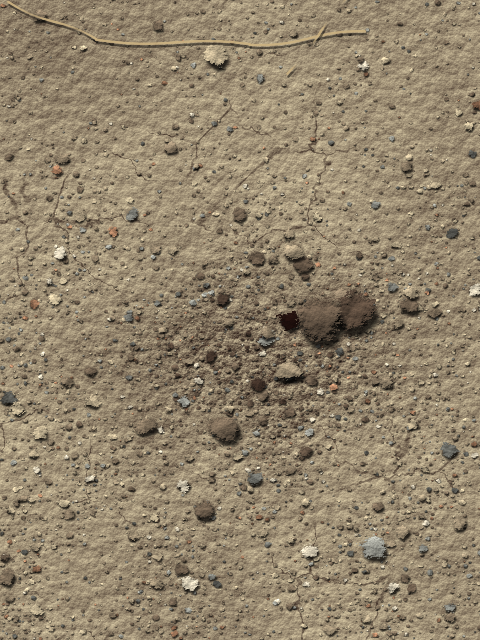
Give the GLSL for this texture, as a Shadertoy shader.

```glsl
// Dry sunlit dirt strewn with angular pebbles, with a patch of broken clods.
// Cellular noise lit from one side gives the crumbs; scattered convex polygons
// with cast shadows give the stones; a few thin segments give the straw.

const vec2  LIGHT = vec2(-0.36, 0.93);       // towards the sun
const float BASE_TONE = 0.625;
const float GRAIN = 0.18;                    // contrast of the crumbs
const float SHADOW = 0.72;
const vec2  PATCH_CENTRE = vec2(0.41, 0.435);
const vec2  PATCH_SIZE = vec2(0.17, 0.12);
const vec2  MOSS_CENTRE = vec2(0.07, 0.93);
const int   STONE_LAYERS = 5;
const float FINEST_CELLS = 118.0;
const vec3  SLATE = vec3(0.49, 0.49, 0.46);
const vec3  RUST  = vec3(0.62, 0.46, 0.35);
const vec3  CREAM = vec3(0.80, 0.76, 0.67);
const vec3  STRAW = vec3(0.80, 0.70, 0.51);

vec2 hash2(vec2 p) {
    vec3 q = fract(p.xyx * vec3(0.1031, 0.1030, 0.0973));
    q += dot(q, q.yzx + 33.33);
    return fract((q.xx + q.yz) * q.zy);
}

// Brown earth of a given brightness
vec3 earth(float tone) {
    return tone * vec3(1.0, 1.0, 0.82) - vec3(0.0, 0.06, 0.05);
}

// Distances to the nearest and second nearest cell points
vec2 cellular(vec2 p) {
    vec2 cell = floor(p), nearest = vec2(9.0);
    for (int y = -1; y <= 1; y++)
    for (int x = -1; x <= 1; x++) {
        vec2 id = cell + vec2(x, y);
        float d = length(id + hash2(id) - p);
        nearest = d < nearest.x ? vec2(d, nearest.x) : vec2(nearest.x, min(nearest.y, d));
    }
    return nearest;
}

// Layered, turned sines for broad mottling
float blotches(vec2 p) {
    float sum = 0.0, amp = 0.5;
    for (int i = 0; i < 6; i++) {
        p = mat2(0.8, 0.6, -0.6, 0.8) * p * 1.75 + 3.7;
        sum += amp * sin(p.x + 1.6 * sin(p.y + sum));
        amp *= 0.66;
    }
    return sum;
}

// Brightness change on crumbs facing towards or away from the sun
float crumbRelief(vec2 p) {
    float sum = 0.0, cells = 42.0;
    for (int i = 0; i < 4; i++) {
        vec2 q = p * cells + float(i) * 17.3;
        sum += cellular(q + LIGHT * 0.35).x - cellular(q).x;
        cells *= 1.95;
    }
    return sum * GRAIN;
}

float disturbance(vec2 p) {
    vec2 e = (p - PATCH_CENTRE + 0.025 * sin(p.yx * 31.0)) / PATCH_SIZE;
    return exp(-dot(e, e));
}

// Convex polygon of about unit radius with slightly rounded corners
float stoneDistance(vec2 q, float seed) {
    float d = -1.0;
    for (int k = 0; k < 7; k++) {
        vec2 h = hash2(vec2(float(k) + 3.0, seed));
        float a = (float(k) + 0.7 * h.x) * 0.8976;
        d = max(d, dot(q, vec2(cos(a), sin(a))) - mix(0.5, 1.0, h.y));
    }
    return mix(d, length(q) - 0.85, 0.3);
}

void drawStone(inout vec3 col, vec2 p, vec2 centre, float radius, vec3 tint, float seed, float relief) {
    vec2 q = (p - centre) / radius;
    q.y *= 1.0 + 0.4 * fract(seed * 0.37);
    if (dot(q, q) > 5.0) return;
    float blur = 0.8 / (iResolution.y * radius);
    float d = stoneDistance(q, seed) - 1.5 * relief;
    float shadowDistance = stoneDistance(q + LIGHT * 0.42, seed);
    col *= 1.0 - SHADOW * (1.0 - smoothstep(-0.12 - blur, 0.12 + blur, shadowDistance));
    float facet = smoothstep(-0.1, 0.1, dot(q, vec2(cos(seed), sin(seed))));
    float face = 1.02 + 0.2 * dot(q, LIGHT) + 0.18 * (facet - 0.5) + 1.3 * relief;
    face *= 1.0 - 0.22 * smoothstep(-0.25, 0.05, d);
    col = mix(col, tint * face, 1.0 - smoothstep(-blur, blur, d));
}

vec3 stoneTint(vec2 pick, float broken) {
    vec3 c = earth(mix(0.40, 0.76, pick.y) - 0.17 * broken);
    c = mix(c, SLATE * (0.6 + 0.7 * pick.y), step(0.76, pick.x));
    c = mix(c, RUST * (0.75 + 0.5 * pick.y), step(0.90, pick.x));
    return mix(c, CREAM, step(0.955, pick.x));
}

void scatterStones(inout vec3 col, vec2 p, float cells, float share, float relief) {
    vec2 cell = floor(p * cells);
    for (int y = -1; y <= 1; y++)
    for (int x = -1; x <= 1; x++) {
        vec2 id = cell + vec2(x, y), key = id + cells;
        vec2 size = hash2(key + 51.0);
        vec2 centre = (id + 0.2 + 0.6 * hash2(key)) / cells;
        float broken = disturbance(centre);
        float patchy = 0.75 + 0.35 * sin(centre.x * 23.0 + 2.0 * sin(centre.y * 17.0));
        float amount = share * patchy * mix(1.25, 0.5, smoothstep(0.5, 0.8, centre.y)) + 0.3 * broken;
        if (size.x > amount) continue;
        float radius = mix(0.17, 0.46, size.y * size.y) / cells;
        float seed = floor(hash2(key + 23.0).x * 900.0);
        drawStone(col, p, centre, radius, stoneTint(hash2(key + 97.0), broken), seed, relief);
    }
}

// Shadow first, then the stalk itself
void drawStraw(inout vec3 col, vec2 p, vec2 a, vec2 b) {
    vec2 along = b - a;
    for (int i = 0; i < 2; i++) {
        vec2 q = p - a + (i == 0 ? LIGHT * 0.005 : vec2(0.0));
        float t = clamp(dot(q, along) / dot(along, along), 0.0, 1.0);
        float bow = 0.004 * sin(t * 6.0);
        float cover = 1.0 - smoothstep(0.0010, 0.0027, length(q - along * t + vec2(0.0, bow)));
        col = mix(col, i == 0 ? col * 0.5 : STRAW, cover * 0.9);
    }
}

void mainImage(out vec4 fragColor, in vec2 fragCoord) {
    vec2 p = fragCoord / iResolution.y;
    float relief = crumbRelief(p), broken = disturbance(p);
    // Bare ground, darker in the broken patch and the mossy corner
    vec2 moss = (p - MOSS_CENTRE) / vec2(0.16, 0.07);
    float mottle = blotches(p * 5.0);
    float tone = BASE_TONE + 0.05 * mottle + relief * (0.9 + 0.7 * broken);
    tone -= 0.12 * broken + 0.13 * exp(-dot(moss, moss)) * (1.0 + mottle);
    // Fine cracks on the firm ground
    vec2 edge = cellular(p * 8.0 + 0.12 * blotches(p * 14.0));
    float crack = (1.0 - smoothstep(0.008, 0.03, edge.y - edge.x)) * smoothstep(0.1, 0.5, mottle);
    vec3 col = earth(tone - 0.22 * crack * (1.0 - broken));
    // Stones from the finest grit to the largest clods
    for (int i = 0; i < STONE_LAYERS; i++) {
        float level = float(i);
        scatterStones(col, p, floor(FINEST_CELLS * pow(0.61, level)), 0.42 * pow(0.68, level), relief);
    }
    // Hollow and the two lumps of the biggest clod
    drawStone(col, p, vec2(0.452, 0.499), 0.022, earth(0.12), 8.0, relief);
    drawStone(col, p, vec2(0.548, 0.512), 0.043, earth(0.33), 31.0, relief);
    drawStone(col, p, vec2(0.505, 0.507), 0.042, earth(0.39), 14.0, relief);
    // Dry stalks along the top
    drawStraw(col, p, vec2(0.013, 0.997), vec2(0.150, 0.938));
    drawStraw(col, p, vec2(0.150, 0.938), vec2(0.390, 0.930));
    drawStraw(col, p, vec2(0.390, 0.930), vec2(0.570, 0.950));
    drawStraw(col, p, vec2(0.449, 0.885), vec2(0.545, 1.005));
    fragColor = vec4(clamp(col, vec3(0.04, 0.03, 0.02), vec3(1.0)), 1.0);
}
```
